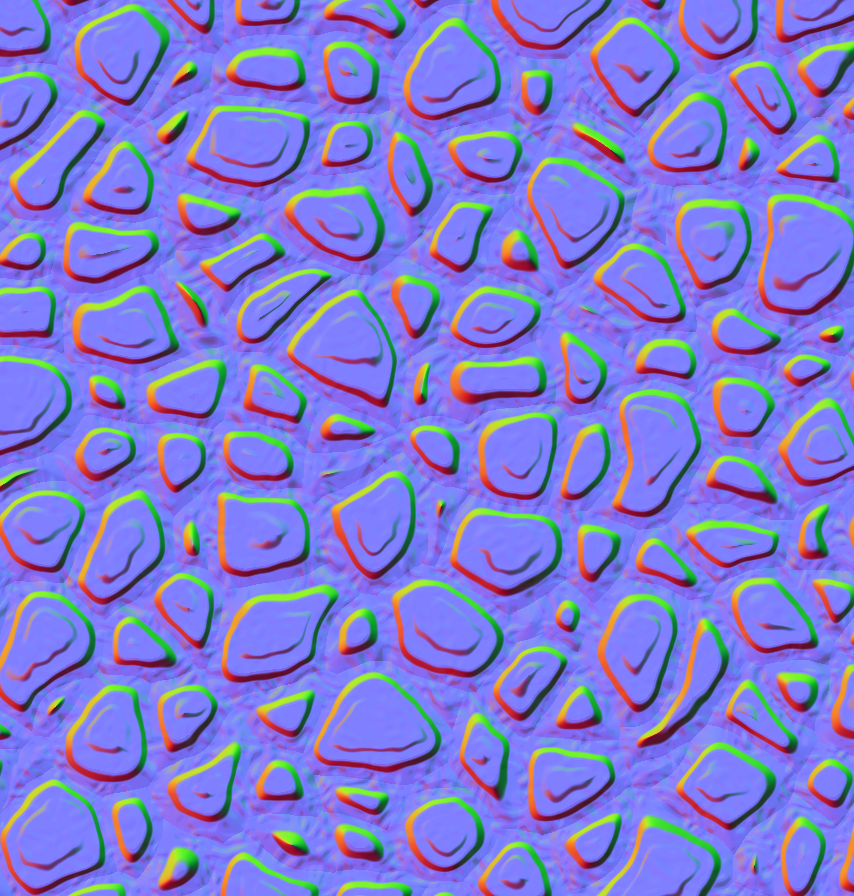
A Shadertoy shader for this texture map:

```glsl
// Normal map of irregular rounded paving stones set in rough mortar.

vec2 hash2(vec2 p) {
    vec3 a = fract(p.xyx * vec3(0.1031, 0.1030, 0.0973));
    a += dot(a, a.yzx + 33.33);
    return fract((a.xx + a.yz) * a.zy);
}

// Gradient noise, roughly -0.7 to 0.7
float noise(vec2 p) {
    vec2 i = floor(p), f = p - i;
    vec2 u = f * f * f * (f * (f * 6.0 - 15.0) + 10.0);
    vec2 o = vec2(0.0, 1.0);
    float a = dot(hash2(i) * 2.0 - 1.0, f);
    float b = dot(hash2(i + o.yx) * 2.0 - 1.0, f - o.yx);
    float c = dot(hash2(i + o.xy) * 2.0 - 1.0, f - o.xy);
    float d = dot(hash2(i + o.yy) * 2.0 - 1.0, f - o.yy);
    return mix(mix(a, b, u.x), mix(c, d, u.x), u.y);
}

// Weighted, stretched squared distance to a stone centre: gradient in xy, value in z
vec3 stoneField(vec2 p, vec2 cell) {
    vec2 jitter = hash2(cell + 100.0) - 0.5;
    vec2 shape = hash2(cell + 257.0);
    vec2 size = hash2(cell + 391.0);
    vec2 r = p - cell - 0.5 - 0.8 * jitter;
    vec2 axis = vec2(cos(3.14159 * shape.x), sin(3.14159 * shape.x));
    vec2 m = r - 0.62 * shape.y * dot(axis, r) * axis;
    return vec3(2.0 * m, dot(r, m) - 0.5 * size.x * size.x);
}

// Inward direction in xy, rounded distance to the joint in z; also returns the stone's cell
vec3 stoneEdge(vec2 p, out vec2 home) {
    vec2 base = floor(p);
    vec3 nearest = vec3(0.0, 0.0, 1e5);
    for (int j = -2; j <= 2; j++)
    for (int i = -2; i <= 2; i++) {
        vec2 cell = base + vec2(i, j);
        vec3 s = stoneField(p, cell);
        if (s.z < nearest.z) { nearest = s; home = cell; }
    }
    // Soft minimum over all neighbours rounds the corners
    float sum = 1e-9;
    vec2 inward = vec2(0.0);
    for (int j = -2; j <= 2; j++)
    for (int i = -2; i <= 2; i++) {
        vec2 cell = base + vec2(i, j);
        if (cell == home) continue;
        vec3 s = stoneField(p, cell) - nearest;
        float slope = max(length(s.xy), 0.05);
        float w = exp(-s.z / slope / 0.075);
        sum += w;
        inward += w * s.xy / slope;
    }
    return vec3(inward / max(length(inward), 1e-4), -0.075 * log(sum));
}

// Soft-sided band starting at zero
float band(float x, float width) {
    return smoothstep(-0.012, 0.022, x) * (1.0 - smoothstep(width - 0.022, width + 0.015, x));
}

void mainImage(out vec4 fragColor, in vec2 fragCoord) {
    vec2 p = fragCoord / iResolution.y * 11.5 + 3.0;

    // Bend the joints
    vec2 bent = p + 0.22 * vec2(noise(p * 1.1), noise(p * 1.1 + 19.0))
                  + 0.035 * vec2(noise(p * 3.7 + 5.0), noise(p * 3.7 + 41.0));
    vec2 home;
    vec3 edge = stoneEdge(bent, home);
    vec2 lean = edge.xy * vec2(1.0, -1.0);
    float depth = edge.z - 0.085 - 0.06 * hash2(home + 613.0).x;

    // Steep outer rim
    float rim = 0.93 * band(depth, 0.078);

    // Wandering inner bevel, strongest along the lower side
    float wander = noise(p * 1.5 + 71.0) + 0.35 * noise(p * 4.0 + 13.0);
    float low = smoothstep(0.1, -0.7, lean.y);
    float inner = depth - 0.19 - 0.17 * wander - 0.05 * low;
    inner = max(inner, -0.1) * step(0.1, depth);
    float patches = smoothstep(-0.2, 0.35, noise(p * 2.2 + 37.0));
    float bevel = band(inner, 0.055) * mix(0.5 * patches, 0.68, low);

    // Fine embossed grit, mostly in the mortar
    vec2 g = p * 8.0 + 2.0 * vec2(noise(p * 2.0), noise(p * 2.0 + 7.0));
    vec2 e = vec2(0.28, 0.0);
    vec2 grit = vec2(noise(g - e) - noise(g + e), noise(g + e.yx) - noise(g - e.yx));
    grit *= smoothstep(0.1, 0.45, length(grit));
    float mortar = 1.0 - smoothstep(-0.03, 0.01, depth);
    grit *= mix(0.09, 0.42, mortar);

    // Encode the tilt
    vec2 tilt = lean * max(rim, bevel) + grit;
    float steep = min(length(tilt), 1.0);
    fragColor = vec4(0.5 + 0.5 * tilt, 1.0 - 0.9 * steep * smoothstep(0.0, 0.5, steep), 1.0);
}
```
